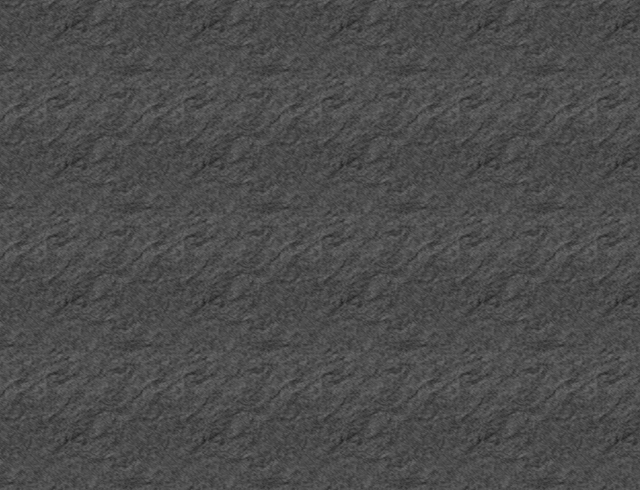
Give the GLSL for this texture, as a Shadertoy shader.

```glsl
// Dark grey rough stone, built from one square tile repeated over the canvas.
// Tileable noise on a sheared lattice gives short, broken ridges lit from the
// upper left, covered with a fine crossed grain and soft tonal patches.

const float TILES_ACROSS = 4.65;              // tiles are square, starting at the top left
const vec3  STONE_COLOR  = vec3(0.302);
const int   OCTAVES      = 4;
const vec2  RIDGE_CELLS  = vec2(8.0, 9.0);    // coarsest ridges per tile
const float RIDGE_GAIN   = 0.56;
const float SLANTED      = 0.50;              // weight of the slanted ridges
const float UPRIGHT      = 0.62;              // weight of the upright lumps
const float WARP_CELLS   = 11.0;
const float WARP         = 0.035;             // bends and breaks the ridges
const float RELIEF       = 0.235;             // strength of the lighting
const float SHADOW_GAIN  = 1.2;               // creases are deeper than highlights
const float ROUGH_CELLS  = 5.0;               // patches of rough and of calm stone
const float ROUGH_RANGE  = 1.3;
const vec2  LIGHT_STEP   = vec2(0.0042, 0.0052);
const float GRAIN_CELLS  = 67.0;
const float CROSS_CELLS  = 86.0;
const float GRAIN        = 0.115;
const float BAND         = 0.010;             // slow light and dark bands
const float BAND_DARK_Y  = 0.20;
const vec2  PATCH_CENTER = vec2(0.42, 0.13);
const vec2  PATCH_SIZE   = vec2(0.12, 0.10);
const float PATCH_DEPTH  = 0.022;
const vec2  LEDGE_CENTER = vec2(0.09, 0.51);
const vec2  LEDGE_SIZE   = vec2(0.10, 0.018);
const float LEDGE_DEPTH  = 0.030;
const float TAU          = 6.2831853;

// Integer hash of a lattice cell, 0 to 1
float hash(vec2 cell, uint seed) {
    uvec2 c = uvec2(cell);
    uint h = c.x * 1597u + c.y * 51749u + seed * 7919u;
    h = (h ^ (h >> 15)) * 739391u;
    h = (h ^ (h >> 13)) * 668265u;
    h ^= h >> 16;
    return float(h & 65535u) / 65535.0;
}

// Value noise that repeats after "cells" lattice steps, centred on zero
float tileNoise(vec2 p, vec2 cells, uint seed) {
    p *= cells;
    vec2 i = floor(p);
    vec2 f = p - i;
    f = f * f * (3.0 - 2.0 * f);
    vec2 a = mod(i, cells);
    vec2 b = mod(i + 1.0, cells);
    float top = mix(hash(a, seed), hash(vec2(b.x, a.y), seed), f.x);
    float low = mix(hash(vec2(a.x, b.y), seed), hash(b, seed), f.x);
    return mix(top, low, f.y) - 0.5;
}

// Unit shear: cells stretch sideways along a slope and still tile.
// A side of 1 slants up to the right, -1 down to the right.
vec2 slant(vec2 p, float side) {
    return vec2(p.x + side * p.y, p.y);
}

// Height of the stone: slanted ridges mixed with upright lumps
float stoneHeight(vec2 p) {
    vec2 warpCells = vec2(WARP_CELLS);
    p += WARP * vec2(tileNoise(p, warpCells, 51u), tileNoise(p, warpCells, 53u));
    float height = 0.0;
    float weight = 1.0;
    vec2 cells = RIDGE_CELLS;
    for (int k = 0; k < OCTAVES; k++) {
        uint seed = uint(k) * 2u + 1u;
        height += weight * (SLANTED * tileNoise(slant(p, 1.0), cells, seed)
                          + UPRIGHT * tileNoise(p, cells, seed + 1u));
        weight *= RIDGE_GAIN;
        cells *= 2.0;
    }
    return height;
}

// Soft spot that wraps around the tile edges
float softSpot(vec2 p, vec2 center, vec2 size) {
    vec2 d = (fract(p - center + 0.5) - 0.5) / size;
    return exp(-dot(d, d));
}

void mainImage(out vec4 fragColor, in vec2 fragCoord) {
    // Tile coordinates, y pointing down from the top edge
    float unitsPerPixel = TILES_ACROSS / iResolution.x;
    vec2 p = vec2(fragCoord.x, iResolution.y - fragCoord.y) * unitsPerPixel;

    // Slopes facing the upper left are bright; roughness varies over the tile
    float slope = stoneHeight(p + LIGHT_STEP) - stoneHeight(p - LIGHT_STEP);
    float rough = 1.0 + ROUGH_RANGE * tileNoise(p, vec2(ROUGH_CELLS), 61u);
    float shade = RELIEF * rough * slope * (slope < 0.0 ? SHADOW_GAIN : 1.0);

    // Fine grain, faded out where its cells get smaller than a pixel
    float grainFade = 1.0 - smoothstep(1.0, 2.5, CROSS_CELLS * unitsPerPixel);
    float grain = 0.7 * tileNoise(p, vec2(GRAIN_CELLS), 37u)
                + 0.7 * tileNoise(slant(p, -1.0), vec2(CROSS_CELLS), 31u);
    shade += GRAIN * grainFade * grain;

    // Tonal bands, the dark patch and the ledge shadow
    shade -= BAND * cos(TAU * (p.y - BAND_DARK_Y));
    shade -= PATCH_DEPTH * softSpot(p, PATCH_CENTER, PATCH_SIZE);
    shade -= LEDGE_DEPTH * softSpot(p, LEDGE_CENTER, LEDGE_SIZE);

    fragColor = vec4(clamp(STONE_COLOR + shade, 0.0, 1.0), 1.0);
}
```
